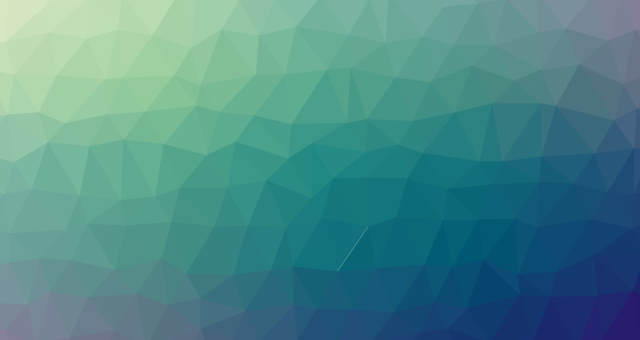
Reproduce this background procedurally as a Shadertoy shader.

```glsl
// Low-poly background: an irregular triangle mesh tinted by two crossed colour ramps.

#define ROWS 9.0            // mesh rows over the canvas height
#define JITTER 0.62         // vertex scatter, in cells
#define SHADE 0.022         // random brightness range of the faces
#define HAIR_SHARE 0.012    // share of faces with a pale hairline
#define HAIR_WIDTH 0.03     // hairline width, in cells
#define CREAM  vec3(0.87, 0.92, 0.78)
#define LEAF   vec3(0.57, 0.79, 0.60)
#define TEAL   vec3(0.12, 0.53, 0.51)
#define OCEAN  vec3(0.00, 0.34, 0.45)
#define INDIGO vec3(0.17, 0.08, 0.43)

// Two random values per point, without sine
vec2 hash22(vec2 p) {
    vec3 q = fract(p.xyx * vec3(0.1031, 0.1030, 0.0973));
    q += dot(q, q.yzx + 33.33);
    return fract((q.xx + q.yz) * q.zy);
}

// Ramp through the five colours, evenly spaced
vec3 ramp(float t) {
    float s = 4.0 * clamp(t, 0.0, 1.0);
    vec3 c = mix(CREAM, LEAF, min(s, 1.0));
    c = mix(c, TEAL, clamp(s - 1.0, 0.0, 1.0));
    c = mix(c, OCEAN, clamp(s - 2.0, 0.0, 1.0));
    return mix(c, INDIGO, clamp(s - 3.0, 0.0, 1.0));
}

// Scattered mesh vertex; odd rows are shifted by half a cell
vec2 vertexAt(vec2 id) {
    vec2 offset = JITTER * (hash22(id + 17.0) - 0.5);
    return id + vec2(0.5 * mod(id.y, 2.0), 0.0) + offset;
}

// Signed distance to the line a-b, positive on its left
float leftOf(vec2 p, vec2 a, vec2 b) {
    vec2 d = normalize(b - a);
    return d.x * (p.y - a.y) - d.y * (p.x - a.x);
}

// One flat face: colour weighted by coverage, coverage in alpha
vec4 face(vec2 p, vec2 a, vec2 b, vec2 c, vec2 meshSize, float pixel) {
    float base = leftOf(p, a, b);
    float inside = min(base, min(leftOf(p, b, c), leftOf(p, c, a)));
    float coverage = clamp(inside / pixel + 0.5, 0.0, 1.0);

    vec2 center = (a + b + c) / 3.0;
    vec2 uv = center / meshSize;
    vec2 rnd = hash22(floor(center * 64.0));
    vec3 color = 0.5 * (ramp(uv.x) + ramp(1.0 - uv.y));
    color += SHADE * (rnd.x - 0.5);

    float hair = 1.0 - smoothstep(0.0, HAIR_WIDTH, abs(base));
    color = mix(color, CREAM, 0.4 * hair * step(rnd.y, HAIR_SHARE));
    return vec4(color, 1.0) * coverage;
}

void mainImage(out vec4 fragColor, in vec2 fragCoord) {
    float pixel = ROWS / iResolution.y;
    vec2 p = fragCoord * pixel;
    vec2 meshSize = iResolution.xy * pixel;
    vec2 cell = floor(p);
    vec4 sum = vec4(0.0);

    // Nearby cells, each cut along its shorter diagonal
    for (int y = -1; y <= 1; y++) {
        for (int x = -1; x <= 1; x++) {
            vec2 id = cell + vec2(x, y);
            vec2 a = vertexAt(id);
            vec2 b = vertexAt(id + vec2(1.0, 0.0));
            vec2 c = vertexAt(id + vec2(1.0, 1.0));
            vec2 d = vertexAt(id + vec2(0.0, 1.0));
            if (distance(a, c) < distance(b, d)) {
                sum += face(p, a, b, c, meshSize, pixel);
                sum += face(p, a, c, d, meshSize, pixel);
            } else {
                sum += face(p, a, b, d, meshSize, pixel);
                sum += face(p, b, c, d, meshSize, pixel);
            }
        }
    }
    fragColor = vec4(sum.rgb / max(sum.a, 0.001), 1.0);
}
```
